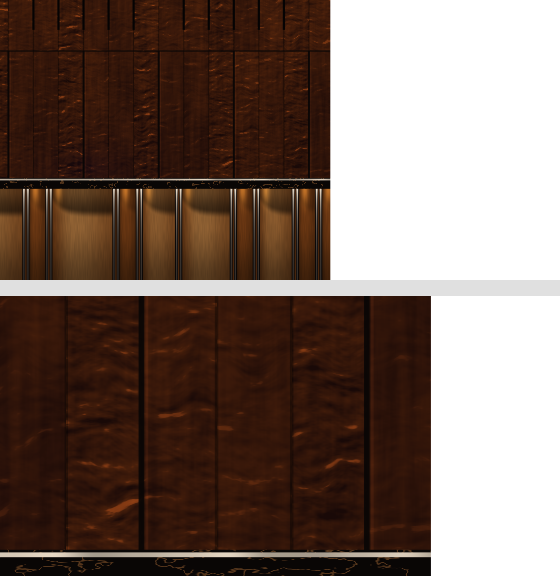
Top: the whole. Bottom: its middle third, enlarged.
Write a Shadertoy shader that draws this texture.

```glsl
#define GRID vec2(768.0, 384.0)
#define PHOTO_WIDTH 453.0
#define PLANK 34.35
#define PLANK_START 11.5
#define SEAM_Y 70.0
#define SLOT_END 41.0
#define COUNTER_Y 244.0
#define BASE_Y 259.0
#define FIN_HALF 5.0

const vec3 WOOD_DARK = vec3(0.10, 0.037, 0.028);
const vec3 WOOD_RUST = vec3(0.31, 0.135, 0.045);
const vec3 BRONZE = vec3(0.35, 0.18, 0.06);
const vec3 TAN = vec3(0.60, 0.42, 0.23);
const vec3 GLOW = vec3(0.95, 0.62, 0.22);
const vec3 SILVER = vec3(0.92, 0.86, 0.78);
const vec3 INK = vec3(0.035, 0.022, 0.02);

const float FINS[9] = float[9](35.5, 67.0, 159.0, 191.0, 245.0, 320.0, 351.5, 405.0, 437.0);

float hash(vec2 p) {
    p = fract(p * vec2(0.1031, 0.1137));
    p += dot(p, p.yx + 33.33);
    return fract((p.x + p.y) * p.x * 17.0);
}

float noise(vec2 p) {
    vec2 i = floor(p), f = fract(p);
    f = f * f * (3.0 - 2.0 * f);
    return mix(mix(hash(i), hash(i + vec2(1, 0)), f.x),
               mix(hash(i + vec2(0, 1)), hash(i + vec2(1, 1)), f.x), f.y);
}

float fbm(vec2 p) {
    float sum = 0.0, amp = 0.5;
    for (int i = 0; i < 4; i++) {
        sum += amp * noise(p);
        p = p * 2.03 + 17.7;
        amp *= 0.5;
    }
    return sum;
}

// Coverage of a band around d = 0, smoothed over one output pixel
float band(float d, float halfWidth, float px) {
    float cover = clamp((halfWidth - abs(d)) / px + 0.5, 0.0, 1.0);
    return min(cover, 2.0 * halfWidth / px);
}

// Height of the rippled veneer surface
float ripple(vec2 p) {
    return fbm(vec2(p.x * 0.075, p.y * 0.17 + 1.5 * noise(p * 0.06)));
}

vec3 woodWall(vec2 p, float px) {
    float u = (p.x - PLANK_START) / PLANK;
    float id = floor(u), row = step(SEAM_Y, p.y);
    float third = mod(id, 3.0);
    vec2 q = p + vec2(id * 91.0, row * 57.0);

    // Plank tone, long grain and embossed figure
    float tone = hash(vec2(id + 7.0, row * 5.0 + 3.0));
    float grain = fbm(q * vec2(0.22, 0.018));
    float cloud = fbm(q * vec2(0.035, 0.025));
    float relief = ripple(q) - ripple(q + vec2(1.2, 2.2));
    float figure = third == 2.0 ? 1.0 : 0.25 + 0.5 * tone;
    float light = mix(0.62, 0.40, smoothstep(0.0, 240.0, p.y));
    light += 0.16 * (tone - 0.5) + 0.45 * (grain - 0.47) + 0.5 * (cloud - 0.47);
    light += relief * figure * 1.5;
    vec3 col = mix(WOOD_DARK, WOOD_RUST, clamp(light, 0.0, 1.25));
    col += vec3(0.2, 0.09, 0.03) * smoothstep(0.16, 0.3, relief) * figure;
    col += vec3(-0.02, -0.01, 0.025) * exp(-length((p - vec2(125, 230)) / vec2(50, 25)));

    // Plank joints, panel joints, horizontal seam and upper slots
    float joint = (u - round(u)) * PLANK;
    float panel = (u / 3.0 - round(u / 3.0)) * PLANK * 3.0;
    col *= 1.0 - 0.35 * band(joint, 0.8, px);
    col = mix(col, INK, 0.9 * row * band(panel, 1.3, px));
    col += vec3(0.06, 0.025, 0.01) * row * band(panel - 2.5, 0.6, px);
    float hasSlot = step(0.5, abs(round(u) - 6.0)) * step(0.5, round(u)) * step(round(u), 11.5);
    float slot = hasSlot * band(joint, 1.5, px) * band(p.y, SLOT_END, px);
    col = mix(col, INK * 0.6, slot);
    return mix(col, INK, 0.85 * band(p.y - SEAM_Y, 0.9, px));
}

vec3 bronzeBase(vec2 p, float px) {
    // Bay between the nearest fins on either side
    float left = -57.0, right = 469.0, near = 1e3;
    for (int i = 0; i < 9; i++) {
        float d = p.x - FINS[i];
        if (d >= 0.0) left = max(left, FINS[i]); else right = min(right, FINS[i]);
        if (abs(d) < abs(near)) near = d;
    }
    float span = right - left, t = (p.x - left) / span, depth = p.y - BASE_Y;
    float wide = smoothstep(36.0, 60.0, span);

    // Sheet metal, with a curved shadow under the lamp
    float sheen = smoothstep(0.0, 0.35, t) * (1.0 - 0.6 * smoothstep(0.45, 1.0, t));
    vec3 col = mix(BRONZE * (0.55 + 0.6 * sheen), mix(BRONZE, TAN, 0.8 * sheen), wide);
    float arc = 32.0 * (1.0 - exp(-(p.x - left) / 13.0));
    float below = smoothstep(-3.0, 9.0, depth - arc);
    float shadow = mix(0.72 - 0.3 * smoothstep(0.0, 32.0, depth), 1.0, below);
    col *= mix(1.0, shadow, 0.4 + 0.6 * wide);
    col *= 1.0 - 0.4 * smoothstep(45.0, 130.0, depth);
    col *= 0.94 + 0.12 * noise(p * vec2(0.9, 0.08));
    vec2 lamp = vec2(p.x - left - 13.0, depth) / vec2(5.0, 20.0);
    col += GLOW * 0.42 * exp(-dot(lamp, lamp));

    // Fin: black body, pale edges and a bright lit tip
    float fade = exp(-depth / 38.0);
    col = mix(col, INK, band(near, FIN_HALF, px));
    float edges = band(abs(near) - 2.8, 0.9, px);
    col = mix(col, SILVER, edges * (0.15 + 0.85 * fade));
    col = mix(col, BRONZE, 0.8 * band(near, 0.9, px));
    return mix(col, SILVER, 0.7 * band(abs(near) - 2.6, 1.5, px) * exp(-depth / 9.0));
}

vec3 counter(vec2 p, float px) {
    // Dark stone with thin veins under a shining lip
    float vein = abs(fbm(p * vec2(0.06, 0.16)) - 0.47);
    vec3 col = INK + vec3(0.30, 0.19, 0.09) * (1.0 - smoothstep(0.0, 0.025, vein));
    float shine = 0.65 + 0.35 * noise(vec2(p.x * 0.05, 2.0));
    return mix(col, SILVER * shine, band(p.y - COUNTER_Y - 2.3, 1.1, px));
}

void mainImage(out vec4 fragColor, in vec2 fragCoord) {
    vec2 p = fragCoord / iResolution.xy * GRID;
    p.y = GRID.y - p.y;
    float px = GRID.y / iResolution.y;
    vec3 col = woodWall(p, px);
    col = mix(col, counter(p, px), clamp((p.y - COUNTER_Y) / px + 0.5, 0.0, 1.0));
    col = mix(col, bronzeBase(p, px), clamp((p.y - BASE_Y) / px + 0.5, 0.0, 1.0));
    col = mix(col, vec3(1), clamp((p.x - PHOTO_WIDTH) / px + 0.5, 0.0, 1.0));
    fragColor = vec4(clamp(col, 0.0, 1.0), 1.0);
}
```
